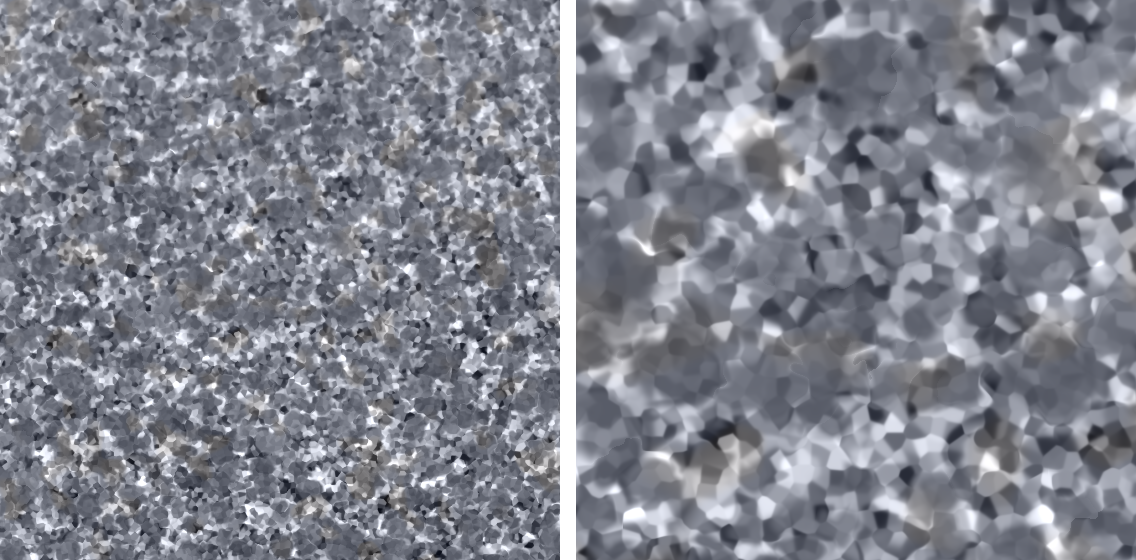
Left: the whole. Right: its middle third, enlarged.
A WebGL 1 fragment shader for this texture:

```glsl
precision highp float;
uniform vec2 u_resolution;

vec3 hash3(vec2 cell) {
  vec3 q = fract(cell.xyx * vec3(0.1031, 0.1030, 0.0973));
  q += dot(q, q.yxz + 33.33);
  return fract((q.xxy + q.yzz) * q.zyx);
}

// Cellular noise: random tones blended between cells, crisper as focus grows
float speckle(vec2 p, float focus) {
  vec2 cell = floor(p);
  float total = 0.0, weights = 0.0;
  for (int y = -1; y <= 1; y++) {
    for (int x = -1; x <= 1; x++) {
      vec2 c = cell + vec2(float(x), float(y));
      vec3 h = hash3(c);
      vec2 d = p - c - h.xy;
      float w = exp(-focus * dot(d, d));
      total += w * h.z;
      weights += w;
    }
  }
  return total / max(weights, 1e-6);
}

// Scattered rounded grains: x = coverage, y = tone of the topmost grain
vec2 grains(vec2 p, float density, float softness) {
  vec2 cell = floor(p);
  vec2 result = vec2(0.0, 0.5);
  for (int y = -1; y <= 1; y++) {
    for (int x = -1; x <= 1; x++) {
      vec2 c = cell + vec2(float(x), float(y));
      vec3 h = hash3(c + 71.0);
      vec3 shape = hash3(c + 193.0);
      vec2 d = p - c - h.xy;
      d *= mix(vec2(0.85, 1.15), vec2(1.15, 0.9), shape.x);
      float radius = mix(0.26, 0.54, shape.y);
      float cover = 1.0 - smoothstep(radius - softness, radius + softness, length(d));
      cover *= step(h.z, density);
      if (cover > result.x) result = vec2(cover, shape.z);
    }
  }
  return result;
}

void main() {
  vec2 uv = gl_FragCoord.xy / min(u_resolution.x, u_resolution.y);
  float nearness = 1.0 - smoothstep(0.1, 1.0, uv.y);
  float focus = mix(5.0, 12.0, nearness);
  float softness = mix(0.17, 0.09, nearness);

  // Ragged outlines
  vec2 ragged = vec2(speckle(uv * 70.0 + 13.0, 6.0), speckle(uv * 70.0 + 57.0, 6.0)) - 0.5;
  vec2 p = (uv + ragged * 0.014) * vec2(1.0, 1.06);

  // Pale mottled matrix
  float coarse = speckle(p * 52.0 + 5.0, focus) - 0.5;
  float fine = speckle(uv * 108.0 + 31.0, focus) - 0.5;
  float matrix = 0.57 + 0.46 * coarse + 0.5 * fine;

  // Dark grains in two sizes
  vec2 small = grains(p * 36.0 + 9.0, 0.58, softness * 1.2);
  vec2 large = grains(p * 21.0, 0.55, softness);
  float tone = mix(matrix, 0.35 + 0.15 * small.y + 0.13 * fine, small.x * 0.9);
  tone = mix(tone, 0.34 + 0.14 * large.y + 0.11 * fine + 0.06 * coarse, large.x * 0.92);

  // Pale rims, broad shading and nearer contrast
  tone += 0.16 * large.x * (1.0 - large.x);
  tone += 0.07 * (speckle(uv * 8.0 + 3.0, 4.0) - 0.5);
  tone = 0.49 + (tone - 0.49) * mix(1.0, 1.1, nearness) - 0.02 * nearness + 0.01;

  // Blue-grey stone with faint brown stains
  float stain = smoothstep(0.62, 0.95, speckle(uv * 27.0 + 83.0, 5.0));
  vec3 color = tone + vec3(-0.015, 0.0, 0.046);
  color += stain * vec3(0.025, 0.004, -0.035);
  gl_FragColor = vec4(clamp(color, 0.0, 1.0), 1.0);
}
```
